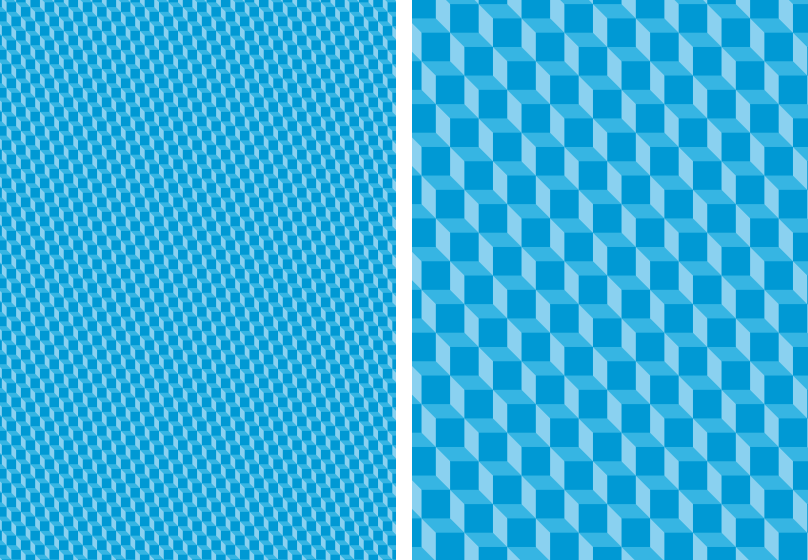
Left: the whole. Right: its middle third, enlarged.
This pattern is drawn by a Shadertoy shader. Its source:

```glsl
// Seamless tiling of oblique cubes: blue square fronts with lighter left and top faces.
#define REPEATS_DOWN 14.7
#define ANCHOR vec2(0.2754, 0.6302)
#define FRONT_COLOR vec3(0.00, 0.60, 0.83)
#define TOP_COLOR vec3(0.21, 0.71, 0.89)
#define SIDE_COLOR vec3(0.54, 0.82, 0.94)
#define EDGE_SOFTNESS 1.0

// Lattice steps in units of the cube depth, with y pointing down.
const vec2 STEP_RIGHT = vec2(3.0, 1.0);
const vec2 STEP_DOWN = vec2(1.0, 3.0);
const float LATTICE_AREA = 8.0;

// Smooth coverage of the interval from lo to hi.
float band(float v, float lo, float hi, float blur) {
    vec2 ramp = clamp((v - vec2(lo, hi)) / blur + 0.5, 0.0, 1.0);
    return ramp.x - ramp.y;
}

// Coverage of one cube's faces: front, top, left side.
vec3 cubeFaces(vec2 q, float blur) {
    float slantBlur = blur * sqrt(2.0);
    float front = band(q.x, 0.0, 2.0, blur) * band(q.y, 0.0, 2.0, blur);
    float top = band(q.y, -1.0, 0.0, blur) * band(q.x - q.y, 0.0, 2.0, slantBlur);
    float side = band(q.x, -1.0, 0.0, blur) * band(q.y - q.x, 0.0, 2.0, slantBlur);
    return vec3(front, top, side);
}

void mainImage(out vec4 fragColor, in vec2 fragCoord) {
    float scale = LATTICE_AREA * REPEATS_DOWN;
    float blur = EDGE_SOFTNESS * scale / iResolution.y;

    // The anchor is the center of one front face.
    vec2 p = (fragCoord / iResolution.y - ANCHOR) * vec2(scale, -scale) + 1.0;
    vec2 cell = floor(vec2(3.0 * p.x - p.y, 3.0 * p.y - p.x) / LATTICE_AREA);

    // Gather the faces of nearby cubes so shared edges blend cleanly.
    vec3 cover = vec3(0.0);
    for (int j = -1; j <= 1; j++) {
        for (int i = -1; i <= 1; i++) {
            vec2 id = cell + vec2(float(i), float(j));
            cover += cubeFaces(p - id.x * STEP_RIGHT - id.y * STEP_DOWN, blur);
        }
    }
    cover /= max(cover.x + cover.y + cover.z, 0.001);

    vec3 color = cover.x * FRONT_COLOR + cover.y * TOP_COLOR + cover.z * SIDE_COLOR;
    fragColor = vec4(color, 1.0);
}
```
